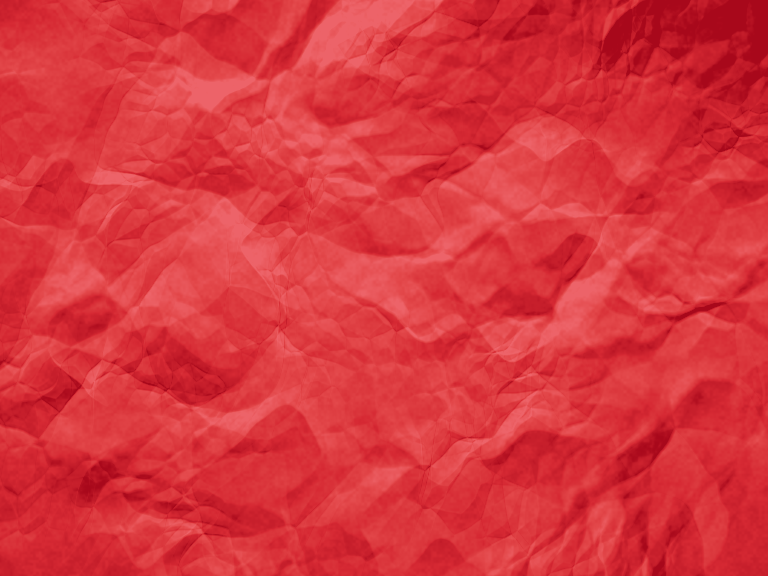
Give the GLSL for this texture, as a WebGL 2 fragment shader.

```glsl
#version 300 es
precision highp float;
// Crumpled red paper: faceted folds and jagged ridges in slanting light, with soft dark corners.
#define FOLD_SCALE 4.0
#define FOLD_DEPTH 0.31
#define FOLD_DECAY 0.88
#define RIDGE_DEPTH 0.36
#define STRETCH 0.78
#define WARP 0.085
#define CREASE_SHARP 0.0026
#define CREASE_SOFT 0.0070
#define CREASE_LINE 0.95
#define GRAIN 0.40
#define GRAIN_SCALE 200.0
#define LIGHT_SWING 2.2

uniform vec2 u_resolution;
out vec4 fragColor;

vec2 hash2(vec2 p) {
  vec3 q = fract(vec3(p.xyx) * vec3(0.1031, 0.1030, 0.0973));
  q += dot(q, q.yzx + 33.33);
  return fract((q.xx + q.yz) * q.zy);
}

float noise(vec2 p) {
  vec2 i = floor(p), f = fract(p);
  f = f * f * f * (f * (f * 6.0 - 15.0) + 10.0);
  float a = hash2(i).x, b = hash2(i + vec2(1, 0)).x;
  float c = hash2(i + vec2(0, 1)).x, d = hash2(i + vec2(1, 1)).x;
  return mix(mix(a, b, f.x), mix(c, d, f.x), f.y);
}

// Difference of the two nearest squared distances: flat facets meeting in creases.
float facets(vec2 p) {
  vec2 cell = floor(p), f = fract(p);
  float near1 = 9.0, near2 = 9.0;
  for (int y = -1; y <= 1; y++) {
    for (int x = -1; x <= 1; x++) {
      vec2 o = vec2(x, y);
      vec2 r = o + 0.10 + 0.80 * hash2(cell + o + 57.0) - f;
      float d = dot(r, r);
      near2 = min(near2, max(near1, d));
      near1 = min(near1, d);
    }
  }
  return near2 - near1;
}

// Long wandering fold with curved flanks.
float ridge(vec2 p) {
  return abs(2.0 * noise(p) - 1.0);
}

vec2 jitter(vec2 p, float scale) {
  return vec2(noise(p * scale + 7.0), noise(p * scale + 61.0)) - 0.5;
}

// Paper height: ridges in two turned layers, then facets that come and go in patches.
float relief(vec2 p) {
  p += WARP * jitter(p, 3.3);
  p += 0.30 * WARP * jitter(p, 12.0);
  p += 0.07 * WARP * jitter(p, 37.0);
  vec2 along = vec2(0.30, 0.954);
  vec2 q = vec2(dot(p, along) * STRETCH, dot(p, vec2(-along.y, along.x)));
  vec2 turned = mat2(0.64, 0.768, -0.768, 0.64) * p;
  float height = RIDGE_DEPTH * (ridge(q * 4.6 + 23.0) / 4.6 - ridge(turned * 8.3 + 71.0) / 8.3);
  float scale = FOLD_SCALE, depth = FOLD_DEPTH;
  for (int i = 0; i < 4; i++) {
    float patchy = smoothstep(0.25, 0.85, noise(p * (3.0 + 1.6 * float(i)) + 19.0 * float(i)));
    height += depth * (0.12 + 1.5 * patchy) / scale * facets(q * scale + 13.0 * float(i));
    q = mat2(0.60, 0.80, -0.80, 0.60) * q;
    scale *= 1.85;
    depth *= FOLD_DECAY;
  }
  return height;
}

// Tone 0 is the middle red; the steps follow the spread of light on the sheet.
vec3 paperColor(float tone) {
  vec3 c = mix(vec3(0.66, 0.03, 0.105), vec3(0.78, 0.12, 0.17), smoothstep(-2.5, -1.28, tone));
  c = mix(c, vec3(0.84, 0.16, 0.20), clamp((tone + 1.28) / 0.65, 0.0, 1.0));
  c = mix(c, vec3(0.86, 0.22, 0.24), clamp((tone + 0.63) / 0.70, 0.0, 1.0));
  c = mix(c, vec3(0.89, 0.28, 0.29), clamp((tone - 0.07) / 0.77, 0.0, 1.0));
  return mix(c, vec3(0.93, 0.39, 0.41), clamp((tone - 0.84) / 1.3, 0.0, 1.0));
}

// Broad falloff of light, deepest in the upper right corner.
float ambient(vec2 uv, vec2 p) {
  vec2 d = (uv - vec2(0.52, 0.56)) * vec2(1.2, 1.0);
  float corner = 1.0 - smoothstep(0.0, 0.50, length(uv - vec2(0.96, 1.0)));
  return 0.78 - 2.8 * dot(d, d) - 1.7 * corner + 0.7 * (noise(p * 2.2 + 5.0) - 0.5);
}

void main() {
  vec2 uv = gl_FragCoord.xy / u_resolution;
  vec2 p = gl_FragCoord.xy / u_resolution.y;

  // Slope toward the light, whose bearing drifts across the uneven sheet.
  float bearing = 2.35 + LIGHT_SWING * (noise(p * 1.7 + 83.0) - 0.5);
  vec2 light = vec2(cos(bearing), sin(bearing));
  float softness = smoothstep(0.45, 0.95, noise(p * 6.0 + 43.0));
  float reach = mix(CREASE_SHARP, CREASE_SOFT, softness);
  vec2 toLight = light * reach;
  vec2 across = vec2(-light.y, light.x) * 0.0011;
  float lit = 0.5 * (relief(p + toLight + across) + relief(p + toLight - across));
  float shaded = 0.5 * (relief(p - toLight + across) + relief(p - toLight - across));
  float slope = clamp((shaded - lit) / (2.0 * reach), -1.9, 1.8);

  // Sparse thin shadows in valleys, fainter glints on ridges.
  float bend = clamp((lit + shaded - 2.0 * relief(p)) / reach, -1.4, 2.0);
  float sparse = 0.2 + 0.8 * smoothstep(0.45, 0.75, noise(p * 9.0 + 29.0));
  float crease = bend * (bend > 0.0 ? 1.0 : 0.6) * sparse;

  float fibre = noise(p * GRAIN_SCALE) + noise(p * GRAIN_SCALE * 0.53) - 1.0;
  float tone = ambient(uv, p) + slope - CREASE_LINE * crease + GRAIN * fibre;
  fragColor = vec4(paperColor(tone), 1.0);
}
```
